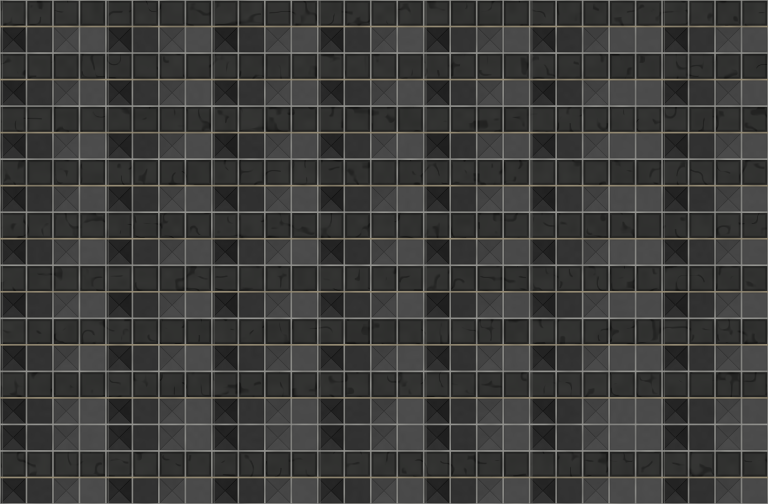
Write a Shadertoy shader that draws this pattern.

```glsl
// Draws a wall of dark slate, flat and pyramid-cut square tiles with thin pale grout.
const vec2 GRID = vec2(29.0, 19.0);     // tiles across and down
const float LINE_WIDTH = 0.062;         // grout width, in tiles
const vec3 GROUT = vec3(0.57, 0.57, 0.555);
const vec3 WARM_GROUT = vec3(0.58, 0.54, 0.45);

float hash(vec2 p) {
    vec3 h = fract(p.xyx * 0.1031);
    h += dot(h, h.yzx + 33.33);
    return fract((h.x + h.y) * h.z);
}

// Value noise that wraps after a whole number of lattice steps.
float wrapNoise(vec2 p, vec2 period) {
    vec2 i = floor(p), f = fract(p);
    f = f * f * (3.0 - 2.0 * f);
    float a = hash(mod(i, period));
    float b = hash(mod(i + vec2(1, 0), period));
    float c = hash(mod(i + vec2(0, 1), period));
    float d = hash(mod(i + vec2(1, 1), period));
    return mix(mix(a, b, f.x), mix(c, d, f.x), f.y);
}

// Column kind: 0 dark pyramid, 1 dark flat, 2 light pyramid, 3 light flat.
// Column 24 is one extra light flat tile.
float columnKind(float column) {
    float c = mod(column, GRID.x);
    return mod(c > 23.5 ? c - 1.0 : c, 4.0) + (c == 24.0 ? 0.0 : 0.0);
}

// 1 for a row of cut tiles, 0 for slate; the alternation shifts once near the bottom.
float isCutRow(float row) {
    float fromTop = GRID.y - 1.0 - mod(row, GRID.y);
    return mod(fromTop + step(15.5, fromTop), 2.0);
}

float stroke(float dist, float width, float aa) {
    return clamp((0.5 * width - abs(dist)) / aa + 0.5, 0.0, 1.0);
}

// Four triangular faces meeting at the tile centre; tones are left, right, bottom, top.
float pyramid(vec2 q, vec4 tones, float aa) {
    float diagonal = abs(q.x) - abs(q.y);
    float sides = mix(tones.x, tones.y, smoothstep(-aa, aa, q.x));
    float ends = mix(tones.z, tones.w, smoothstep(-aa, aa, q.y));
    float tone = mix(ends, sides, smoothstep(-aa, aa, diagonal));
    return tone - 0.045 * stroke(diagonal, 0.05, aa);
}

// Dark stone with a shaded rim and broken hairline veins.
vec3 slate(vec2 p, vec2 q, float aa) {
    float cloud = wrapNoise(p * 3.0, GRID * 3.0);
    float vein = abs(wrapNoise(p * 2.0 + 0.37, GRID * 2.0) - 0.5);
    float broken = smoothstep(0.45, 0.7, wrapNoise(p * 4.0, GRID * 4.0));
    float rim = 0.5 - max(abs(q.x), abs(q.y));
    float tone = 0.182 + 0.022 * cloud;
    tone -= 0.055 * broken * (1.0 - smoothstep(0.01, 0.05 + aa, vein));
    tone -= 0.06 * (1.0 - smoothstep(0.06, 0.14, rim));
    return tone * vec3(1.0, 1.01, 0.98);
}

vec3 cutTile(vec2 p, vec2 q, float kind, float aa) {
    float tone = 0.195;
    if (kind < 0.5) tone = pyramid(q, vec4(0.155, 0.125, 0.19, 0.14), aa);
    else if (kind > 2.5) tone = 0.292;
    else if (kind > 1.5) tone = pyramid(q, vec4(0.255, 0.275, 0.285, 0.25), aa);
    float rim = 0.5 - max(abs(q.x), abs(q.y));
    tone -= 0.025 * (1.0 - smoothstep(0.04, 0.1, rim));
    tone += 0.012 * (wrapNoise(p * 5.0, GRID * 5.0) - 0.5);
    return vec3(tone);
}

void mainImage(out vec4 fragColor, in vec2 fragCoord) {
    vec2 p = fragCoord / iResolution.xy * GRID;
    vec2 aa = GRID / iResolution.xy;
    vec2 tile = floor(p);
    vec2 q = p - tile - 0.5;
    float soft = max(aa.x, aa.y);

    // Tile faces, each with a slight shift in tone
    vec3 color = isCutRow(tile.y) > 0.5
        ? cutTile(p, q, columnKind(tile.x), soft)
        : slate(p, q, soft);
    color += 0.012 * (hash(tile + 7.0) - 0.5);

    // Grout, unevenly worn; each group of columns starts with a double line
    vec2 edge = floor(p + 0.5);
    vec2 dist = p - edge;
    float wear = 0.8 + 0.25 * wrapNoise(p * 2.0, GRID * 2.0);
    float groupStart = step(columnKind(edge.x), 0.5);
    float upright = stroke(dist.x, LINE_WIDTH, aa.x);
    float second = 0.5 * groupStart * stroke(dist.x - 0.085, 0.04, aa.x);
    float level = stroke(dist.y, LINE_WIDTH, aa.y);
    float warm = isCutRow(edge.y - 1.0) * (1.0 - isCutRow(edge.y));
    color = mix(color, GROUT * 0.93, max(upright, second) * wear);
    color = mix(color, mix(GROUT, WARM_GROUT, warm), level * wear);

    fragColor = vec4(color, 1.0);
}
```
